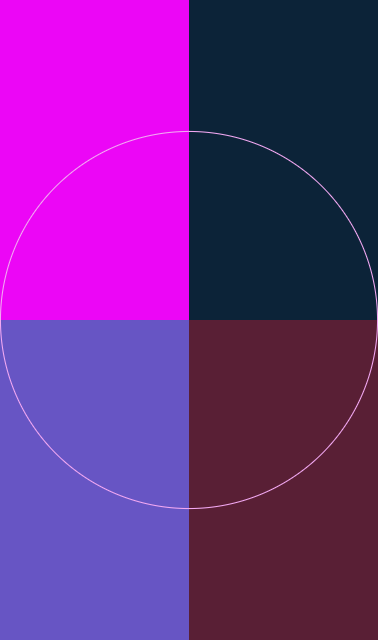
Reproduce this background procedurally as a Shadertoy shader.

```glsl
const vec3 TOP_LEFT = vec3(0.925, 0.025, 0.965);
const vec3 TOP_RIGHT = vec3(0.047, 0.137, 0.220);
const vec3 BOTTOM_LEFT = vec3(0.404, 0.333, 0.769);
const vec3 BOTTOM_RIGHT = vec3(0.349, 0.122, 0.208);
const vec3 RING_COLOR = vec3(0.95, 0.66, 0.95);

// Lengths are fractions of the canvas width
const float RING_RADIUS = 0.4988;
const float RING_WIDTH = 0.0028;

// Antialiased step across one pixel
float softStep(float dist, float pixel) {
    return clamp(dist / pixel + 0.5, 0.0, 1.0);
}

void mainImage(out vec4 fragColor, in vec2 fragCoord) {
    float pixel = 1.0 / iResolution.x;
    vec2 p = (fragCoord - 0.5 * iResolution.xy) * pixel;

    // Four quadrants
    float right = softStep(p.x, pixel);
    float top = softStep(p.y, pixel);
    vec3 color = mix(mix(BOTTOM_LEFT, BOTTOM_RIGHT, right),
                     mix(TOP_LEFT, TOP_RIGHT, right), top);

    // Thin ring, kept inside the canvas width
    float ringDist = abs(length(p) - RING_RADIUS) - 0.5 * RING_WIDTH;
    color = mix(color, RING_COLOR, softStep(-ringDist, pixel));

    fragColor = vec4(color, 1.0);
}
```
